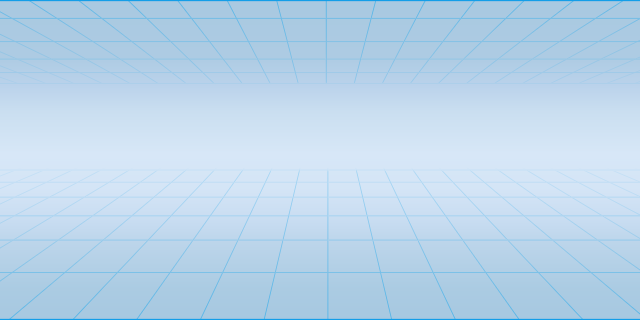
Give the GLSL for this background, as a Shadertoy shader.

```glsl
struct Plane {
    float side;        // +1 rises above its horizon, -1 falls below it
    vec2 apex;         // meeting point of the spokes, x from the centre
    float spread;      // spoke spacing per unit of distance from the apex
    float horizon;     // horizon of the rows
    float firstDepth;  // inverse distance of the nearest row
    float depthStep;
    float lastRow;
    float farEdge;     // height at which the plane ends
};

const Plane CEILING = Plane(1.0, vec2(0.0195, 0.401), 0.259, 0.4401, 1.9896, 0.3375, 4.0, 0.7396);
const Plane FLOOR = Plane(-1.0, vec2(0.0247, 0.8437), 0.2365, 0.8437, 1.438, 0.2458, 5.0, 0.469);

const vec3 LINE_COLOR = vec3(0.20, 0.68, 0.92);
const vec3 BORDER_COLOR = vec3(0.08, 0.62, 0.91);
const float LINE_HALF_WIDTH = 0.0013;
const float BORDER_WIDTH = 0.0036;
const vec2 ROW_STRENGTH = vec2(0.68, 0.12);    // near, far
const vec2 SPOKE_STRENGTH = vec2(0.75, 0.36);  // near, far
const float SIDE_FADE = 1.3;

// Backdrop stops: height, then colour
const int STOP_COUNT = 10;
const vec4 STOPS[STOP_COUNT] = vec4[](
    vec4(0.00, 0.655, 0.785, 0.880),
    vec4(0.10, 0.670, 0.797, 0.888),
    vec4(0.24, 0.737, 0.835, 0.918),
    vec4(0.31, 0.783, 0.864, 0.945),
    vec4(0.41, 0.832, 0.896, 0.964),
    vec4(0.52, 0.843, 0.906, 0.968),
    vec4(0.65, 0.792, 0.872, 0.942),
    vec4(0.73, 0.732, 0.826, 0.922),
    vec4(0.82, 0.680, 0.797, 0.890),
    vec4(1.00, 0.660, 0.787, 0.880)
);

vec3 backdrop(float y) {
    vec3 color = STOPS[0].rgb;
    color = STOPS[0].yzw;
    for (int i = 1; i < STOP_COUNT; i++) {
        float blend = clamp((y - STOPS[i - 1].x) / (STOPS[i].x - STOPS[i - 1].x), 0.0, 1.0);
        color = mix(color, STOPS[i].yzw, blend);
    }
    return color;
}

// Share of a pixel covered by a line at the given distance
float lineCoverage(float dist, float halfWidth, float pixel) {
    return clamp(halfWidth + 0.5 * pixel - dist, 0.0, min(pixel, 2.0 * halfWidth)) / pixel;
}

float planeGrid(vec2 p, Plane plane, float pixel) {
    float nearEdge = 0.5 + 0.5 * plane.side;
    float progress = (p.y - nearEdge) / (plane.farEdge - nearEdge);
    float remoteness = clamp(progress, 0.0, 1.0);

    // Rows, evenly spaced in depth
    float rowDist = max((p.y - plane.horizon) * plane.side, 0.01);
    float row = round((1.0 / rowDist - plane.firstDepth) / plane.depthStep);
    row = clamp(row, 0.0, plane.lastRow);
    float rowPlace = 1.0 / (plane.firstDepth + row * plane.depthStep);
    float rows = lineCoverage(abs(rowDist - rowPlace), LINE_HALF_WIDTH, pixel);
    rows *= mix(ROW_STRENGTH.x, ROW_STRENGTH.y, remoteness);

    // Spokes, fanning out from the apex
    float apexDist = max((p.y - plane.apex.y) * plane.side, 0.01);
    float offset = p.x - plane.apex.x;
    float slope = round(offset / (apexDist * plane.spread)) * plane.spread;
    float spokeDist = abs(offset - slope * apexDist) * inversesqrt(1.0 + slope * slope);
    float spokes = lineCoverage(spokeDist, LINE_HALF_WIDTH, pixel);
    spokes *= mix(SPOKE_STRENGTH.x, SPOKE_STRENGTH.y, remoteness);
    spokes *= exp(-SIDE_FADE * remoteness * abs(offset));
    spokes *= 1.0 - smoothstep(0.98, 1.02, progress);

    return max(rows, spokes);
}

void mainImage(out vec4 fragColor, in vec2 fragCoord) {
    float pixel = 1.0 / iResolution.y;
    vec2 p = fragCoord * pixel;
    p.x -= 0.5 * iResolution.x * pixel;

    vec3 color = backdrop(p.y);
    float grid = max(planeGrid(p, CEILING, pixel), planeGrid(p, FLOOR, pixel));
    color = mix(color, LINE_COLOR, grid);

    // Bright strips along the top and bottom
    float border = lineCoverage(min(p.y, 1.0 - p.y), BORDER_WIDTH, pixel);
    color = mix(color, BORDER_COLOR, border);

    fragColor = vec4(color, 1.0);
}
```
